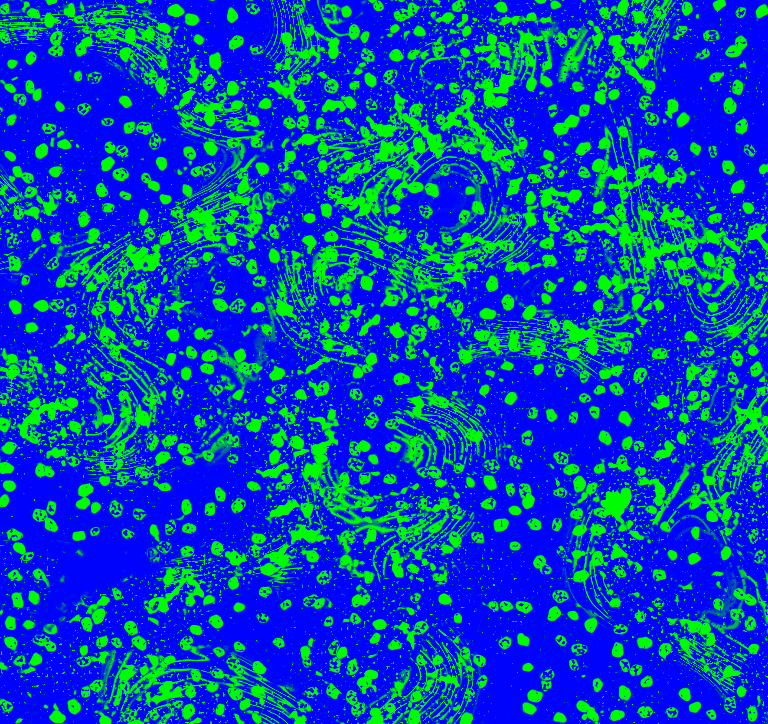
Give the GLSL for this texture, as a WebGL 2 fragment shader.

```glsl
#version 300 es
precision highp float;

uniform vec2 u_resolution;
out vec4 fragColor;

const vec3 BLUE = vec3(0.0, 0.01, 0.99);
const vec3 GREEN = vec3(0.0, 0.99, 0.01);

vec2 hash2(vec2 cell) {
  vec3 h = fract(cell.xyx * vec3(0.1031, 0.1030, 0.0973));
  h += dot(h, h.yzx + 33.33);
  return fract((h.xx + h.yz) * h.zy);
}

vec2 direction(float angle) {
  return vec2(cos(angle), sin(angle));
}

vec2 rotate(vec2 p, float angle) {
  vec2 d = direction(angle);
  return vec2(d.x * p.x + d.y * p.y, d.x * p.y - d.y * p.x);
}

float cornerSlope(vec2 cell, vec2 offset) {
  return dot(direction(6.2832 * hash2(cell).x), offset);
}

float gradientNoise(vec2 p) {
  vec2 i = floor(p), f = p - i;
  vec2 u = f * f * f * (f * (f * 6.0 - 15.0) + 10.0);
  vec2 e = vec2(1.0, 0.0);
  float low = mix(cornerSlope(i, f), cornerSlope(i + e, f - e), u.x);
  float high = mix(cornerSlope(i + e.yx, f - e.yx), cornerSlope(i + 1.0, f - 1.0), u.x);
  return mix(low, high, u.y);
}

vec2 warp(vec2 p, float frequency, float amount) {
  vec2 q = p * frequency;
  return p + amount * vec2(gradientNoise(q + 17.0), gradientNoise(q + 71.0));
}

float cover(float value, float softness) {
  return smoothstep(-softness, softness, value);
}

// Scattered oval nuclei, some solid and some mottled inside
float nuclei(vec2 p, float count, float wobble, float grain) {
  vec2 home = floor(p * count);
  float result = 0.0;
  for (int y = -1; y <= 1; y++) {
    for (int x = -1; x <= 1; x++) {
      vec2 cell = home + vec2(x, y);
      vec2 place = hash2(cell + 11.0), shape = hash2(cell + 53.0), kind = hash2(cell + 97.0);
      vec2 d = p - (cell + 0.12 + 0.76 * place) / count;
      d = rotate(d, 6.2832 * shape.x) * vec2(0.87, 1.15);
      float radius = mix(0.0062, 0.0094, shape.y);
      float depth = radius - length(d) + wobble * 0.003;
      float rim = 0.3 * (1.0 - smoothstep(0.0, 0.003, depth));
      float filling = cover(grain + mix(-0.08, 0.65, kind.y) + rim, 0.14);
      float present = step(kind.x, 0.75);
      result = max(result, present * filling * cover(depth, 0.0011));
    }
  }
  return result;
}

// Ragged patches drawn out along one direction
float patches(vec2 p, float angle, float rough, float threshold) {
  float body = gradientNoise(rotate(p, angle) * vec2(23.0, 50.0) + angle * 40.0);
  return cover(body + 0.4 * rough - threshold, 0.055);
}

// Thin strands that follow the contours of a field
float strands(float field, float along, float width) {
  float line = gradientNoise(vec2(field * 34.0, along * 14.0));
  return cover(width - abs(line), 0.06);
}

void main() {
  vec2 p = gl_FragCoord.xy / u_resolution.x;
  vec2 flow = warp(p, 4.0, 0.07);

  // Tissue bands enclosing quieter nests
  float field = gradientNoise(flow * vec2(3.2, 4.4) + 5.3);
  float band = 1.0 - smoothstep(0.0, 0.3, abs(field));
  float tissue = clamp(0.2 + 0.7 * band + 0.9 * gradientNoise(p * 7.0 + 31.0), 0.0, 1.0);

  // Shared detail noise
  float wobble = gradientNoise(p * 115.0);
  float grain = gradientNoise(p * 235.0 + 9.0);
  float dust = grain + 0.5 * gradientNoise(p * 410.0 + 43.0);

  float green = nuclei(p, 34.0, wobble, grain);

  // Patches between the cells
  vec2 bent = warp(p, 21.0, 0.014);
  float threshold = mix(0.66, 0.29, tissue);
  green = max(green, patches(bent, 0.4, wobble, threshold));
  green = max(green, patches(bent, -0.9, wobble, threshold + 0.02));

  // Broken fibres
  float wave = field + 0.01 * gradientNoise(p * 42.0);
  float fibreMask = band * cover(gradientNoise(p * 9.0 + 63.0) + 0.25 * wobble - 0.03, 0.12);
  float fibre = strands(wave, p.x - 0.4 * p.y, 0.085);
  green = max(green, fibre * smoothstep(0.15, 0.5, fibreMask) * cover(grain + 0.3, 0.15));

  // Fine speckle, denser within the bands
  green = max(green, cover(dust - mix(0.64, 0.3, tissue), 0.13));

  // Empty slits
  float slit = gradientNoise(rotate(flow, 0.4) * vec2(2.5, 7.0) + 23.0);
  green *= 1.0 - cover(slit + 0.08 * wobble - 0.46, 0.03);

  fragColor = vec4(mix(BLUE, GREEN, green), 1.0);
}
```
